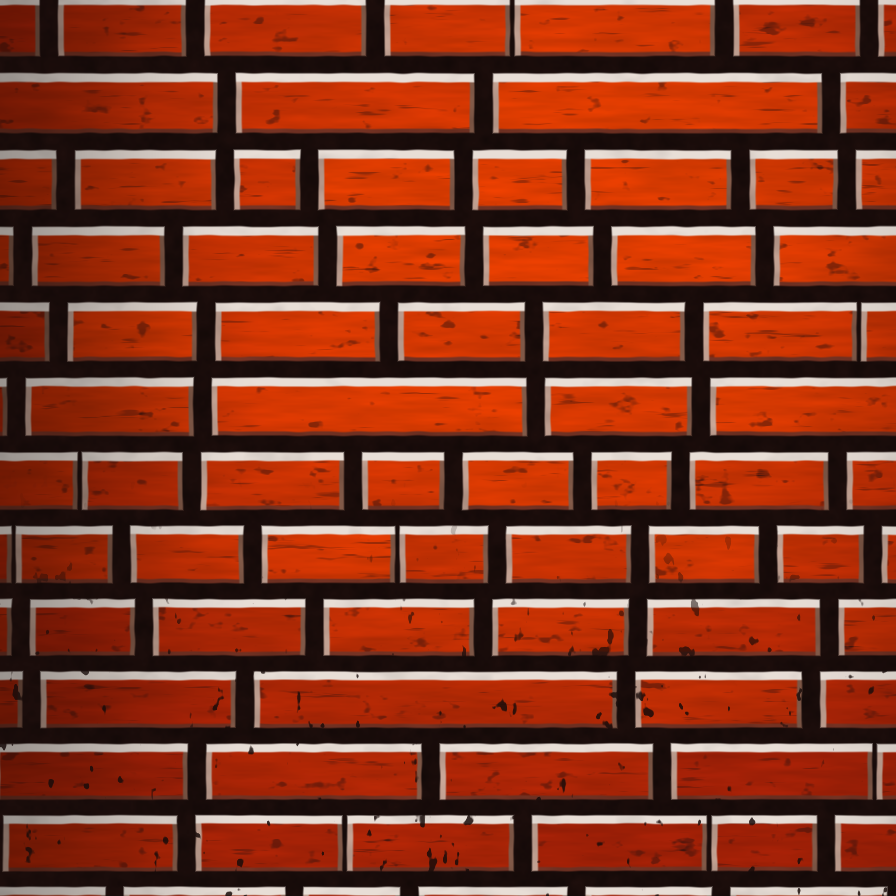
A Shadertoy shader for this texture:

```glsl
const float COURSE_HEIGHT = 0.0828;
const float BED_JOINT = 0.0165;
const float HEAD_JOINT = 0.0103;

const vec3 MORTAR = vec3(0.095, 0.045, 0.038);
const vec3 ORANGE = vec3(0.87, 0.235, 0.005);
const vec3 DEEP_RED = vec3(0.63, 0.125, 0.025);
const vec3 SOOT = vec3(0.22, 0.07, 0.05);
const vec3 TOP_EDGE = vec3(0.91, 0.87, 0.84);
const vec3 LEFT_EDGE = vec3(0.77, 0.64, 0.58);
const vec3 RIGHT_EDGE = vec3(0.52, 0.36, 0.29);
const vec3 BOTTOM_EDGE = vec3(0.46, 0.20, 0.14);

// First joint and mean brick length of each course, top to bottom
const vec2 COURSES[13] = vec2[13](
    vec2(0.059, 0.182), vec2(0.003, 0.298), vec2(0.085, 0.143),
    vec2(0.014, 0.173), vec2(0.077, 0.175), vec2(0.000, 0.274),
    vec2(0.090, 0.139), vec2(0.010, 0.137), vec2(0.195, 0.174),
    vec2(0.008, 0.319), vec2(0.198, 0.252), vec2(0.029, 0.185),
    vec2(0.120, 0.178));

float hash(vec2 p) {
    vec3 q = fract(vec3(p.xyx) * 0.1031);
    q += dot(q, q.yzx + 33.33);
    return fract((q.x + q.y) * q.z);
}

float noise(vec2 p) {
    vec2 i = floor(p), f = fract(p);
    f = f * f * (3.0 - 2.0 * f);
    return mix(mix(hash(i), hash(i + vec2(1, 0)), f.x),
               mix(hash(i + vec2(0, 1)), hash(i + vec2(1, 1)), f.x), f.y);
}

float fbm(vec2 p) {
    float sum = 0.0, amp = 0.5;
    for (int k = 0; k < 3; k++) {
        sum += amp * noise(p);
        p = p * 2.03 + 17.0;
        amp *= 0.5;
    }
    return sum / 0.875;
}

float inside(float d, float soft) {
    return smoothstep(-soft, soft, d);
}

// Position of the i-th upright joint, shifted at random
float jointX(float i, float row, vec2 course) {
    float shift = 0.4 * (hash(vec2(i + 20.0, row + 5.0)) - 0.5);
    return course.x + (i + shift) * course.y;
}

// A few upright joints are nearly closed
float jointHalfWidth(float i, float row) {
    float tight = step(0.94, hash(vec2(i + 61.0, row + 37.0)));
    return HEAD_JOINT * mix(1.0, 0.25, tight);
}

// Face colour with brick tint, grain and smudges
vec3 brickFace(vec2 p, vec2 id, float glow) {
    float tint = hash(id + 91.0);
    vec3 face = mix(DEEP_RED, ORANGE, clamp(glow + 0.3 * (tint - 0.5), 0.0, 1.0));
    vec2 q = p + id * 0.37;
    face *= 0.88 + 0.22 * fbm(q * vec2(16.0, 110.0));
    float scratch = smoothstep(0.70, 0.86, fbm(q * vec2(22.0, 190.0)));
    float smudge = smoothstep(0.70, 0.85, fbm(q * vec2(50.0, 85.0)));
    return mix(face, SOOT, 0.4 * scratch + 0.5 * smudge);
}

void mainImage(out vec4 fragColor, in vec2 fragCoord) {
    vec2 p = fragCoord / iResolution.xy;
    float soft = max(1.0 / iResolution.y, 0.0014);

    // Courses, slightly taller towards the top
    float depth = 1.0 - p.y;
    float v = (depth - 0.012 * sin(3.14159 * depth) + 0.006) / COURSE_HEIGHT;
    float row = clamp(floor(v), 0.0, 12.0);
    vec2 course = COURSES[int(row)];

    // Brick between two shifted joints
    float i = floor((p.x - course.x) / course.y);
    if (p.x < jointX(i, row, course)) i -= 1.0;
    else if (p.x >= jointX(i + 1.0, row, course)) i += 1.0;

    // Distances inward from the four sides
    float wobble = 0.0012 * (noise(p * 60.0) - 0.5);
    float left = p.x - jointX(i, row, course) - jointHalfWidth(i, row) + wobble;
    float right = jointX(i + 1.0, row, course) - p.x - jointHalfWidth(i + 1.0, row) + wobble;
    float top = (v - row) * COURSE_HEIGHT - 0.002 + wobble;
    float bottom = (row + 1.0 - v) * COURSE_HEIGHT - BED_JOINT + wobble;

    // Light falls from the upper right and fades at the left
    float glow = 1.0 - smoothstep(0.12, 0.72, length((p - vec2(0.60, 0.66)) * vec2(0.85, 1.1)));
    float shade = mix(0.64, 1.0, smoothstep(-0.06, 0.30, p.x));
    shade *= mix(0.88, 1.0, smoothstep(1.12, 0.85, p.x));

    // Face and its lit rims
    float grime = 0.84 + 0.22 * fbm(p * vec2(30.0, 45.0));
    vec3 col = brickFace(p, vec2(i + 20.0, row), glow);
    col = mix(BOTTOM_EDGE * grime, col, inside(bottom - 0.0045, soft));
    col = mix(RIGHT_EDGE * grime, col, inside(right - 0.0052, soft));
    col = mix(LEFT_EDGE * grime, col, inside(left - 0.0065, soft));
    col = mix(TOP_EDGE * min(grime + 0.06, 1.0), col, inside(top - 0.0095, soft));
    col *= shade;

    // Dark chips, mostly in the lower courses
    float chip = smoothstep(0.76, 0.82, fbm(p * vec2(75.0, 48.0) + 9.0));
    col = mix(col, MORTAR, 0.85 * chip * smoothstep(0.5, 0.2, p.y));

    // Mortar around the brick
    vec3 mortar = MORTAR * (0.75 + 0.5 * fbm(p * 70.0));
    float body = inside(min(min(left, right), min(top, bottom)), soft);
    fragColor = vec4(mix(mortar, col, body), 1.0);
}
```
